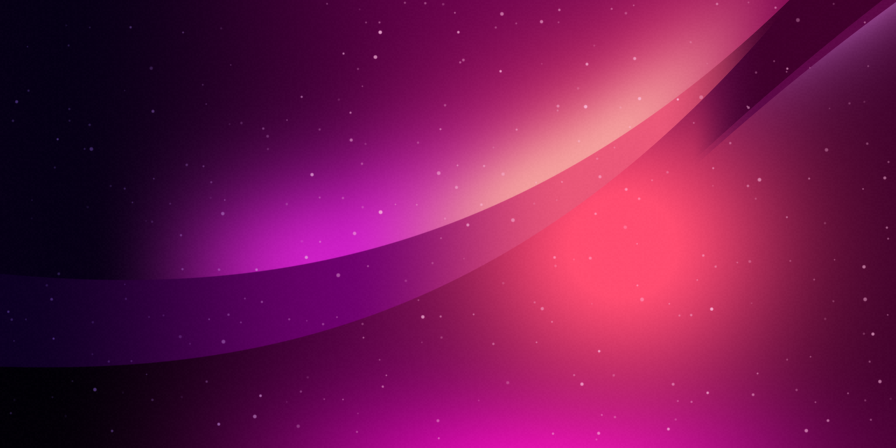
Write a Shadertoy shader that draws this background.

```glsl
float hash(vec2 p) {
    return fract(sin(dot(p, vec2(127.1, 311.7))) * 43758.5453);
}

// Soft elliptical glow
float glow(vec2 p, vec2 center, vec2 radius) {
    vec2 d = (p - center) / radius;
    return exp(-dot(d, d));
}

// Edge of the ribbons: a parabola that steepens to the right
float sweep(float x, vec2 lowest, float bend, float steepen) {
    float d = x - lowest.x;
    return lowest.y + d * d * (bend + steepen * d);
}

vec3 upperField(vec2 p, float height) {
    vec3 col = mix(vec3(0.025, 0.0, 0.08), vec3(0.40, 0.0, 0.29), smoothstep(0.1, 1.15, p.x));
    float h = max(height, 0.0);
    float rosy = exp(-h * h / 0.12) * smoothstep(0.65, 1.3, p.x) * smoothstep(1.95, 1.4, p.x);
    col = mix(col, vec3(0.82, 0.19, 0.42), rosy);
    float magenta = exp(-h * h / 0.045) * smoothstep(0.2, 0.72, p.x) * smoothstep(1.3, 0.8, p.x);
    col = mix(col, vec3(0.83, 0.13, 0.80), 0.95 * magenta);
    float peach = exp(-h * h / 0.02) * smoothstep(0.75, 1.2, p.x) * smoothstep(1.78, 1.35, p.x);
    return mix(col, vec3(0.97, 0.66, 0.63), 0.9 * peach);
}

vec3 ribbonField(vec2 p) {
    vec3 col = mix(vec3(0.05, 0.0, 0.13), vec3(0.44, 0.0, 0.43), smoothstep(0.0, 0.85, p.x));
    col = mix(col, vec3(0.92, 0.34, 0.47), smoothstep(0.75, 1.3, p.x));
    return mix(col, vec3(0.25, 0.0, 0.17), smoothstep(1.46, 1.8, p.x));
}

vec3 lowerField(vec2 p) {
    vec3 col = mix(vec3(0.005, 0.0, 0.02), vec3(0.33, 0.0, 0.27), smoothstep(0.1, 0.95, p.x));
    col = mix(col, vec3(0.23, 0.0, 0.16), smoothstep(1.4, 1.9, p.x));
    col = mix(col, vec3(0.92, 0.03, 0.76), glow(p, vec2(1.22, -0.06), vec2(0.52, 0.19)));
    float pink = glow(p, vec2(1.39, 0.45), vec2(0.36, 0.34));
    return mix(col, vec3(1.0, 0.30, 0.44), min(1.12 * pink, 1.0));
}

// Scattered specks, one candidate per grid cell
float specks(vec2 p, float scale, float density, float radius, float soft) {
    vec2 cell = floor(p * scale);
    vec2 spot = 0.2 + 0.6 * vec2(hash(cell + 3.7), hash(cell + 8.3));
    float dist = length(fract(p * scale) - spot) / scale;
    float size = radius * mix(0.5, 1.0, hash(cell + 5.1));
    float lit = step(hash(cell + 1.9), density) * mix(0.3, 1.0, hash(cell + 6.4));
    return lit * smoothstep(size + soft, size - soft, dist);
}

void mainImage(out vec4 fragColor, in vec2 fragCoord) {
    vec2 p = fragCoord / iResolution.y;
    p.x *= 2.0 * iResolution.y / iResolution.x;
    float soft = 1.0 / iResolution.y;

    // Main ribbon between two sweeping edges
    float aboveTop = p.y - sweep(p.x, vec2(0.28, 0.375), 0.197, 0.059);
    float aboveBottom = p.y - sweep(p.x, vec2(0.1, 0.18), 0.16, 0.08);
    vec3 ribbon = ribbonField(p);
    vec3 col = lowerField(p);

    // Dark fold on the upper right, with a pale sheen under its edge
    float d = p.x - 1.5625;
    float aboveFold = p.y - (0.64 + 0.9 * d - 0.2 * d * d);
    float aboveCrease = p.y - (0.655 + 0.92 * d - 0.18 * d * d);
    float foldFade = smoothstep(1.54, 1.72, p.x);
    float sheen = exp(min(aboveFold, 0.0) / 0.075) * smoothstep(1.54, 2.0, p.x);
    col = mix(col, vec3(0.62, 0.30, 0.60), 0.8 * sheen);
    vec3 fold = mix(col, vec3(0.36, 0.03, 0.27), foldFade);
    col = mix(col, fold, smoothstep(-soft, soft, aboveFold));
    fold = mix(col, vec3(0.25, 0.0, 0.17), foldFade);
    col = mix(col, fold, smoothstep(-soft, soft, aboveCrease) * step(1.54, p.x));

    // Ribbon and the field above it
    float ribbonAmount = smoothstep(-soft, soft, aboveBottom) * smoothstep(1.78, 1.6, p.x);
    col = mix(col, ribbon, ribbonAmount);
    col = mix(col, upperField(p, aboveTop), smoothstep(-soft, soft, aboveTop));

    // Specks in two sizes, dimmer toward the dark left
    float dust = specks(p, 11.0, 0.42, 0.0042, soft);
    dust += 0.6 * specks(p + 4.3, 23.0, 0.22, 0.0026, soft);
    vec3 dustColor = mix(vec3(0.50, 0.35, 0.80), vec3(1.0, 0.75, 0.88), smoothstep(0.1, 0.9, p.x));
    col = mix(col, dustColor, min(dust, 1.0) * mix(0.5, 0.85, smoothstep(0.0, 1.0, p.x)));

    // Fine grain hides banding
    col += (hash(floor(p * 256.0)) - 0.5) * 0.012;
    fragColor = vec4(clamp(col, 0.0, 1.0), 1.0);
}
```
